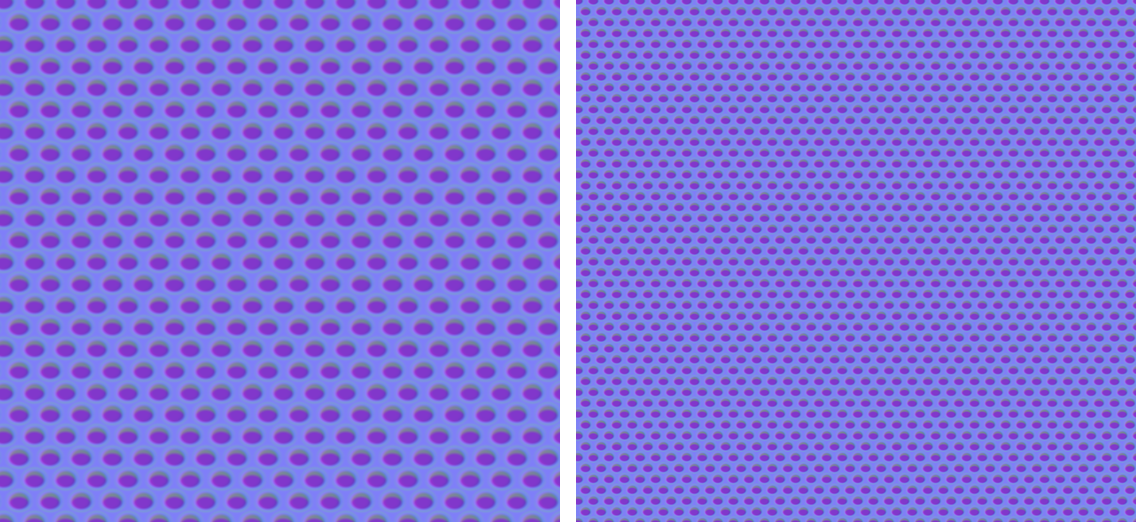
Left: one tile. Right: repeated 2 by 2.
Write a Shadertoy shader that draws this texture map.

```glsl
// Tangent-space normal map of a staggered grid of soft round dimples.
#define COUNT vec2(18.0, 24.0)        // dimples across, rows down (even)
#define OFFSET vec2(0.11, 0.06)       // grid origin, in cells from top left
#define ROW_PITCH 0.70                // row spacing over column spacing
#define HOLE_WIDTH 0.345              // half width, in column spacings
#define HOLE_TOP 0.31                 // half height of the domed upper part
#define HOLE_BOTTOM 0.265             // half height of the flatter lower part
#define FLAT_COLOR vec3(0.50, 0.495, 0.975)
#define HOLE_COLOR vec3(0.505, 0.215, 0.795)
#define RIM_COLOR vec3(0.475, 0.535, 0.585)
#define HALO_SHIFT vec3(-0.015, 0.085, -0.105)
#define SIDE_TILT 0.13                // red gained on the left, lost on the right
#define WEAR 0.08                     // rim variation between dimples

float hash(vec2 id) {
    return fract(sin(dot(id, vec2(12.9898, 78.233))) * 43758.5453);
}

// Colour change made by one dimple; p is relative to its centre, y up.
vec3 dimple(vec2 p, float random) {
    vec2 q = p / vec2(HOLE_WIDTH, p.y > 0.0 ? HOLE_TOP : HOLE_BOTTOM);
    float r = length(q);
    float inside = 1.0 - smoothstep(0.70, 1.10, r);

    // Upper crescent: outside a lower, smaller ellipse
    float arc = length((p + vec2(0.0, 0.10)) / vec2(0.37, 0.27));
    float rim = smoothstep(0.68, 1.14, arc) * smoothstep(-0.20, 0.08, p.y);
    rim *= 1.0 + WEAR * (random - 1.0);

    vec3 shift = inside * (mix(HOLE_COLOR, RIM_COLOR, rim) - FLAT_COLOR);

    // Sloping sides: warm on the left, teal on the right
    float side = exp(-pow((r - 0.85) / 0.24, 2.0)) * clamp(q.x, -1.0, 1.0);
    shift += side * vec3(-SIDE_TILT, 0.02, -0.04);

    // Pale halo, strongest above and below
    float halo = exp(-pow((r - 1.20) / 0.17, 2.0));
    float upright = abs(q.y) / max(r, 0.001);
    return shift + HALO_SHIFT * halo * mix(0.25, 1.0, upright);
}

void mainImage(out vec4 fragColor, in vec2 fragCoord) {
    vec2 uv = fragCoord / iResolution.xy;
    vec2 grid = vec2(uv.x, 1.0 - uv.y) * COUNT - OFFSET;
    vec3 color = FLAT_COLOR;

    // Sum the nearest dimples so that halos cross cell borders
    for (int j = -1; j <= 1; j++) {
        float row = floor(grid.y + 0.5) + float(j);
        float stagger = 0.5 * mod(row, 2.0);
        for (int i = -1; i <= 1; i++) {
            float column = floor(grid.x - stagger + 0.5) + float(i);
            vec2 p = vec2(grid.x - stagger - column, (row - grid.y) * ROW_PITCH);
            color += dimple(p, hash(mod(vec2(column, row), COUNT)));
        }
    }
    fragColor = vec4(clamp(color, 0.0, 1.0), 1.0);
}
```
